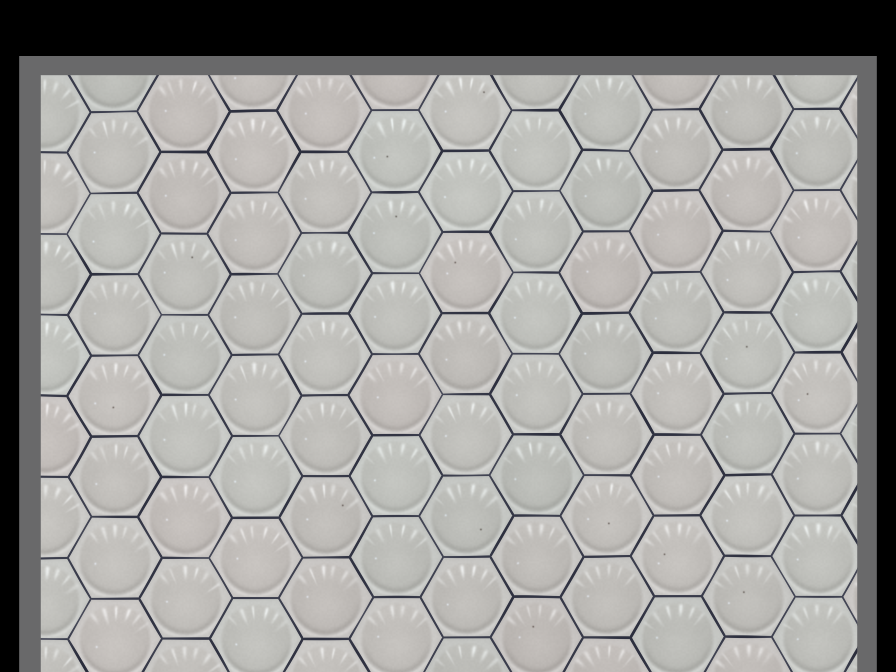
This pattern is drawn by a WebGL 2 fragment shader. Its source:

```glsl
#version 300 es
precision highp float;

#define PITCH 0.1208
#define GRID_ORIGIN vec2(-0.079, 0.775)
#define GRID_TILT 0.0033
#define JOINT_HALF 0.0135
#define DOME_RADIUS 0.435
#define STREAKS 6
#define GLAZE vec3(0.735, 0.73, 0.715)
#define RIM vec3(0.79, 0.79, 0.78)
#define JOINT vec3(0.16, 0.17, 0.23)
#define BORDER vec3(0.41, 0.41, 0.415)

uniform vec2 u_resolution;
out vec4 fragColor;

float hash(vec2 p) {
  return fract(sin(dot(p, vec2(12.9898, 78.233))) * 43758.5453);
}

float noise(vec2 p) {
  vec2 i = floor(p), f = fract(p);
  f = f * f * (3.0 - 2.0 * f);
  return mix(mix(hash(i), hash(i + vec2(1, 0)), f.x),
             mix(hash(i + vec2(0, 1)), hash(i + vec2(1, 1)), f.x), f.y);
}

// Offset from the nearest centre of a flat-topped hexagon, and that centre
vec4 hexCell(vec2 p) {
  vec2 s = vec2(sqrt(3.0), 1.0);
  vec2 a = floor(p / s + 0.5) * s;
  vec2 b = (floor(p / s) + 0.5) * s;
  vec2 da = p - a, db = p - b;
  return dot(da, da) < dot(db, db) ? vec4(da, a) : vec4(db, b);
}

float hexEdge(vec2 q) {
  q = abs(q);
  return 0.5 - max(q.y, dot(q, vec2(0.8660, 0.5)));
}

// Coverage of the region below a top edge and between two sides
float panel(vec2 p, float halfWidth, float top, float px) {
  float d = max(abs(p.x) - halfWidth, p.y - top);
  return 1.0 - smoothstep(-0.5 * px, 0.5 * px, d);
}

// Lamp reflections fanning over the upper half of the dome
float reflections(vec2 q, vec2 id, float lean) {
  vec2 v = q + vec2(0.0, 0.10);
  float r = length(v), angle = atan(v.x, v.y) - lean;
  float sum = 0.0;
  for (int i = 0; i < STREAKS; i++) {
    float k = float(i), h = hash(id + k * 3.17);
    float at = (k - 2.5) * 0.33 + (h - 0.5) * 0.10;
    float width = 0.035 + 0.03 * hash(id + k * 5.3);
    float line = exp(-pow((angle - at) / width, 2.0));
    float central = exp(-at * at * 1.8);
    float start = 0.24 + 0.10 * hash(vec2(k, 4.0));
    float span = smoothstep(start, 0.45, r) * (1.0 - smoothstep(0.47, 0.53, r));
    sum += line * span * (0.35 + 0.65 * central) * (0.5 + 0.5 * h);
  }
  return sum;
}

vec3 tile(vec2 q, vec2 id, float lean) {
  float h = hash(id), r = length(q + vec2(0.0, 0.012));
  float below = smoothstep(0.05, -0.35, q.y);

  // Dome body, flat corners and the crescent along the lower rim
  float dome = 1.0 - smoothstep(DOME_RADIUS - 0.035, DOME_RADIUS + 0.025, r);
  vec3 body = GLAZE + 0.035 * smoothstep(0.40, 0.0, length(q + vec2(0.0, 0.08)));
  vec3 col = mix(RIM, body, dome);
  float crescent = (r - DOME_RADIUS + 0.025) / 0.04;
  col -= 0.055 * below * exp(-crescent * crescent);
  float lip = (r - DOME_RADIUS - 0.03) / 0.025;
  col += 0.045 * below * exp(-lip * lip);

  // Soft sheen under the streaks, then the streaks
  float sheen = smoothstep(0.05, 0.35, q.y) * (1.0 - smoothstep(0.2, 0.42, abs(q.x)));
  col += 0.03 * sheen * dome;
  col = mix(col, vec3(0.97, 0.98, 0.98), 0.8 * min(reflections(q, id, lean), 1.0));

  // Small side glint and an occasional dark speck
  vec2 glint = q - vec2(-0.26 + 0.04 * h, -0.10 + 0.12 * hash(id + 8.1));
  col += vec3(0.10, 0.12, 0.15) * exp(-dot(glint, glint) * 4500.0);
  vec2 spot = 0.5 * (vec2(hash(id + 2.3), hash(id + 6.7)) - 0.5);
  float speck = step(0.82, hash(id + 1.9)) * exp(-dot(q - spot, q - spot) * 6000.0);
  col = mix(col, vec3(0.38, 0.35, 0.33), 0.7 * speck);

  // Glaze tint from tile to tile
  vec3 tint = mix(vec3(-0.008, 0.004, 0.0), vec3(0.010, -0.005, -0.004), h);
  return col + tint + 0.018 * (hash(id + 4.4) - 0.5);
}

void main() {
  float px = 1.0 / u_resolution.y;
  vec2 p = gl_FragCoord.xy * px;
  p.x -= 0.5 * u_resolution.x * px;

  // Hexagon grid, slightly tilted and uneven
  vec2 g = p - GRID_ORIGIN;
  g = (g + GRID_TILT * vec2(g.y, -g.x)) / PITCH;
  g += 0.022 * (vec2(noise(g * 1.3), noise(g * 1.3 + 37.0)) - 0.5);
  vec4 cell = hexCell(g);
  vec2 id = floor(cell.zw * vec2(1.1547, 2.0) + 0.5);
  vec3 col = tile(cell.xy, id, -0.35 * p.x);
  col += 0.016 * (noise(p * 380.0) - 0.5) + 0.02 * (noise(p * 3.0) - 0.5);

  // Joints of varying width and depth, with a soft shade beside them
  float edge = hexEdge(cell.xy), wear = noise(g * 2.1 + 11.0);
  float aa = px / PITCH, width = JOINT_HALF * (0.65 + 0.7 * wear);
  col *= 1.0 - 0.10 * exp(-edge / 0.022);
  float joint = 1.0 - smoothstep(width - 0.6 * aa, width + 0.6 * aa, edge);
  col = mix(col, JOINT + 0.12 * (1.0 - wear), joint);

  // Border around the tiled panel on black
  vec3 frame = BORDER * panel(p, 0.638, 0.9167, px);
  col = mix(frame, col, panel(p - vec2(0.0015, 0.0), 0.6076, 0.888, px));
  fragColor = vec4(clamp(col, 0.0, 1.0), 1.0);
}
```
